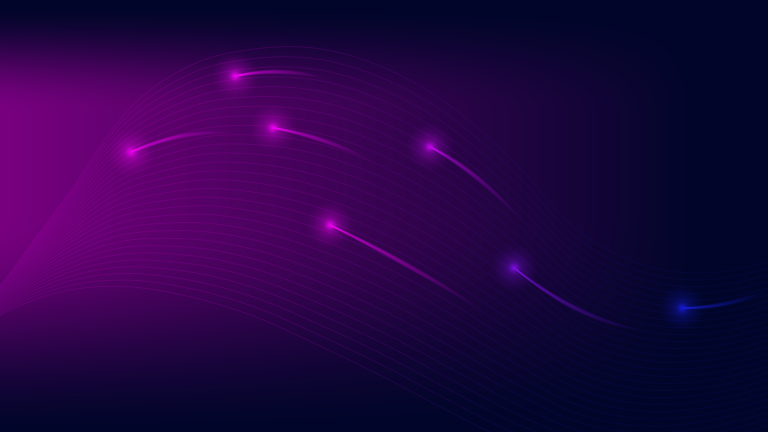
Reproduce this background procedurally as a WebGL 2 fragment shader.

```glsl
#version 300 es
precision highp float;
// Violet-to-navy backdrop with a sheet of fine flowing lines and glowing comets.

#define LINE_COUNT 28.0
#define LINE_WIDTH 0.0010
#define LINE_ALPHA 0.21
#define NODE_STEP 0.14815
#define GLOW_RADIUS 0.060
#define CORE_RADIUS 0.010
#define TAIL_WIDTH 0.0065
#define NAVY vec3(0.0, 0.02, 0.16)
#define VIOLET vec3(0.47, 0.0, 0.5)
#define MAGENTA vec3(0.92, 0.0, 0.94)
#define BLUE vec3(0.08, 0.10, 0.80)

uniform vec2 u_resolution;
out vec4 outColor;

// Heights of the sheet's upper (x) and lower (y) edge at even steps across.
const vec2 EDGES[15] = vec2[15](
  vec2(0.141, 0.178), vec2(0.340, 0.271), vec2(0.539, 0.326),
  vec2(0.745, 0.336), vec2(0.850, 0.312), vec2(0.887, 0.266),
  vec2(0.887, 0.199), vec2(0.843, 0.127), vec2(0.759, 0.049),
  vec2(0.630, -0.023), vec2(0.470, -0.072), vec2(0.389, -0.088),
  vec2(0.368, -0.069), vec2(0.394, -0.030), vec2(0.444, 0.028));

// Comet head (xy) and tail end (zw), then the bend of each tail.
const vec4 COMETS[7] = vec4[7](
  vec4(0.544, 0.824, 0.752, 0.819), vec4(0.632, 0.704, 0.856, 0.630),
  vec4(0.303, 0.648, 0.537, 0.692), vec4(0.995, 0.660, 1.204, 0.495),
  vec4(0.764, 0.479, 1.111, 0.287), vec4(1.190, 0.380, 1.481, 0.236),
  vec4(1.579, 0.287, 1.778, 0.329));
const float BENDS[7] = float[7](0.012, 0.009, 0.015, 0.015, 0.006, -0.023, -0.011);

// Catmull-Rom spline through the edge nodes.
vec2 sheetEdges(float x) {
  float s = clamp(x / NODE_STEP, 0.0, 11.999);
  int i = int(s);
  float t = s - float(i);
  vec2 a = EDGES[i], b = EDGES[i + 1], c = EDGES[i + 2], d = EDGES[i + 3];
  return b + 0.5 * t * (c - a + t * (2.0 * a - 5.0 * b + 4.0 * c - d
       + t * (3.0 * (b - c) + d - a)));
}

// Violet glow from the left side, fading to navy at the top, bottom and right.
vec3 backdrop(vec2 p) {
  float across = clamp(1.0 - p.x / 1.62, 0.0, 1.0);
  float upDown = smoothstep(-0.03, 0.5, p.y) * (1.0 - smoothstep(0.74, 1.0, p.y));
  return mix(NAVY, VIOLET, across * upDown);
}

// Coverage of the line family; lines bunch at the upper edge on the left.
float sheetLines(vec2 p, float pixel) {
  vec2 edges = sheetEdges(p.x);
  float w = (edges.x - p.y) / (edges.x - edges.y);
  float bunching = mix(0.65, 1.0, smoothstep(0.0, 0.4, p.x));
  float phase = LINE_COUNT * sign(w) * pow(abs(w) + 1e-5, bunching);
  float slope = max(length(vec2(dFdx(phase), dFdy(phase))), 1e-4);
  float dist = abs(fract(phase + 0.5) - 0.5) / slope * pixel;
  float inside = step(-0.5, phase) * step(phase, LINE_COUNT + 0.5);
  return inside * clamp((LINE_WIDTH - dist) / pixel + 0.5, 0.0, 1.0);
}

// Brightness of a curved tail, thin at both ends and fading away from the head.
float cometTail(vec2 p, vec4 comet, float bend, float pixel) {
  vec2 span = comet.zw - comet.xy;
  float s = (p.x - comet.x) / span.x;
  float t = clamp(s, 0.0, 1.0);
  float y = comet.y + span.y * t + 4.0 * bend * t * (1.0 - t);
  float slope = (span.y + 4.0 * bend * (1.0 - 2.0 * t)) / span.x;
  float dist = abs(p.y - y) * inversesqrt(1.0 + slope * slope);
  float halfWidth = TAIL_WIDTH * (0.2 + 2.8 * t * (1.0 - t));
  float body = 1.0 - smoothstep(halfWidth * 0.2, halfWidth + pixel * 0.5, dist);
  return body * (1.0 - t) * step(0.0, s) * step(s, 1.0);
}

// Soft halo with a small bright core.
float cometHead(float dist) {
  float halo = max(1.0 - dist / GLOW_RADIUS, 0.0);
  return 0.55 * pow(halo, 1.6) + 0.4 * exp(-dist * dist / (CORE_RADIUS * CORE_RADIUS));
}

void main() {
  float pixel = 1.0 / u_resolution.y;
  vec2 p = gl_FragCoord.xy * pixel;
  vec3 color = backdrop(p);

  // Lines turn from magenta to a fainter blue on the right.
  float cool = smoothstep(0.5, 1.5, p.x);
  vec3 lineColor = mix(MAGENTA * 0.8, BLUE * 0.7, cool);
  float lineAlpha = LINE_ALPHA * mix(1.0, 0.8, cool);
  color = mix(color, lineColor, lineAlpha * sheetLines(p, pixel));

  // Comets share the same warm-to-cool shift.
  for (int i = 0; i < 7; i++) {
    vec4 comet = COMETS[i];
    vec3 tint = mix(MAGENTA, BLUE, smoothstep(0.75, 1.6, comet.x));
    float light = cometHead(distance(p, comet.xy))
                + 0.7 * cometTail(p, comet, BENDS[i], pixel);
    color = mix(color, tint, min(light, 1.0));
  }
  outColor = vec4(color, 1.0);
}
```
